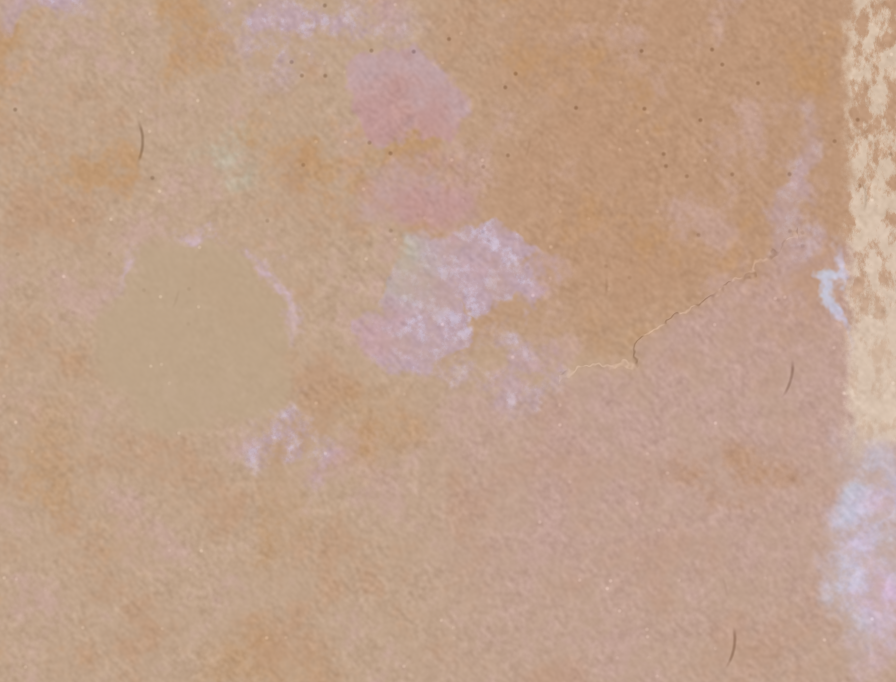
Give the GLSL for this texture, as a WebGL 2 fragment shader.

```glsl
#version 300 es
precision highp float;
// Weathered tan plaster with ochre stains, a pink wash and lilac-mint flakes.
// Noise-torn ellipses are layered over a mottled base, then faded in patches;
// specks, hairlines and soft slanted grain are scattered by hashing.
#define TAN vec3(0.750, 0.640, 0.545)
#define OCHRE vec3(0.735, 0.580, 0.465)
#define ORANGE vec3(0.740, 0.565, 0.390)
#define PINK vec3(0.755, 0.622, 0.590)
#define ROSE vec3(0.750, 0.585, 0.590)
#define LILAC vec3(0.755, 0.650, 0.690)
#define MINT vec3(0.740, 0.715, 0.640)
#define CREAM vec3(0.860, 0.780, 0.700)
#define PALE_BLUE vec3(0.800, 0.765, 0.855)
#define WARP 0.085
#define GRAIN 0.055
#define SCRATCHES 12

uniform vec2 u_resolution;
out vec4 fragColor;

vec2 hash2(vec2 p) {
  vec3 h = fract(p.xyx * vec3(0.1031, 0.1030, 0.0973));
  h += dot(h, h.yzx + 33.33);
  return fract((h.xx + h.yz) * h.zy);
}

float gradDot(vec2 cell, vec2 corner, vec2 f) {
  float a = 6.2832 * hash2(cell + corner + 57.0).x;
  return dot(vec2(cos(a), sin(a)), f - corner);
}

float noise(vec2 p) {
  vec2 i = floor(p), f = p - i, u = f * f * (3.0 - 2.0 * f);
  return mix(mix(gradDot(i, vec2(0, 0), f), gradDot(i, vec2(1, 0), f), u.x),
             mix(gradDot(i, vec2(0, 1), f), gradDot(i, vec2(1, 1), f), u.x), u.y);
}

float fbm(vec2 p) {
  float sum = 0.0, amp = 0.7;
  for (int i = 0; i < 5; i++, amp *= 0.58) {
    sum += amp * noise(p);
    p = mat2(1.6, 1.2, -1.2, 1.6) * p + 7.3;
  }
  return sum;
}

// Approximate signed distance to an ellipse, and its soft fill
float ellipse(vec2 p, vec2 c, vec2 r) { return (length((p - c) / r) - 1.0) * min(r.x, r.y); }
float blob(vec2 p, vec2 c, vec2 r, float soft) {
  return 1.0 - smoothstep(-soft, soft, ellipse(p, c, r));
}

float specks(vec2 p, float cells, float density) {
  vec2 g = p * cells, id = floor(g), h = hash2(id + cells);
  float d = length(g - id - 0.3 - 0.4 * h);
  return step(hash2(id + 91.0).x, density) * (1.0 - smoothstep(0.05, 0.28, d));
}

// Short curved, nearly upright hairlines
float scratches(vec2 p, float aspect) {
  float ink = 0.0;
  for (int i = 0; i < SCRATCHES; i++) {
    vec2 k = hash2(vec2(i, 47)), d = p - hash2(vec2(i, 13)) * vec2(aspect, 0.8);
    float len = 0.012 + 0.022 * k.x;
    d.x += d.y * (k.y - 0.6) * 0.6 + d.y * d.y * 7.0;
    float line = 1.0 - smoothstep(0.0, 0.004, abs(d.x));
    ink = max(ink, line * (1.0 - smoothstep(0.4 * len, len, abs(d.y))) * k.x);
  }
  return ink;
}

void main() {
  vec2 p = gl_FragCoord.xy / u_resolution.y;
  float aspect = u_resolution.x / u_resolution.y;
  vec2 warp = WARP * vec2(fbm(p * 9.0), fbm(p * 9.0 + 31.0)), q = p + warp;
  float mottle = fbm(p * 8.0 + 60.0), fine = fbm(p * 34.0 + 5.0);
  float patchy = smoothstep(-0.3, 0.3, fbm(p * 18.0 + 11.0));

  // Mottled base: ochre upper right, pale bloom, orange stains
  float upper = smoothstep(0.5, 0.85, q.x) * smoothstep(0.4, 0.62, q.y);
  vec3 col = mix(TAN, OCHRE, 0.85 * upper);
  col = mix(col, OCHRE, 0.6 * smoothstep(0.0, 0.4, mottle + 0.2 * fine));
  col = mix(col, PINK + 0.02, 0.6 * smoothstep(0.05, 0.45, 0.25 * fine - mottle));
  float stains = smoothstep(0.08, 0.45, fbm(p * 6.0 + 20.0) + 0.3 * fine);
  float zone = max(smoothstep(0.4, 0.6, p.y), blob(q, vec2(0.05, 0.15), vec2(0.12, 0.2), 0.1));
  float drips = blob(q, vec2(0.41, 0.24), vec2(0.022, 0.06), 0.025);
  drips = max(drips, blob(q, vec2(0.38, 0.03), vec2(0.08, 0.035), 0.035));
  drips = max(drips, blob(q, vec2(0.54, 0.37), vec2(0.07, 0.045), 0.04));
  col = mix(col, ORANGE, 0.6 * max(stains * zone, drips * (0.3 + 0.7 * patchy)));

  // Pink wash under a rising broken edge
  float border = q.y - 0.435 - 0.57 * max(p.x - 0.82, 0.0);
  float wash = (1.0 - smoothstep(-0.04, 0.015, border)) * smoothstep(0.5, 0.85, q.x);
  col = mix(col, PINK, wash * (0.5 + 0.3 * patchy) * (0.55 + 0.45 * smoothstep(0.0, 0.3, q.y)));
  float crack = (1.0 - smoothstep(0.0, 0.006, abs(border))) * step(0.82, p.x) * step(p.x, 1.17);
  col += crack * mix(-0.1, 0.07, smoothstep(-0.15, 0.15, noise(p * 40.0)));
  col = mix(col, OCHRE, 0.8 * patchy * blob(q, vec2(1.07, 0.3), vec2(0.1, 0.045), 0.03));

  // Quiet grey-tan stain with a broken pale rim
  float ring = ellipse(p + 0.8 * warp, vec2(0.29, 0.5), vec2(0.14, 0.14));
  float still = 1.0 - smoothstep(-0.02, 0.015, ring);
  col = mix(col, vec3(0.74, 0.645, 0.54), 0.85 * still);
  float rim = (1.0 - smoothstep(0.0, 0.018, abs(ring - 0.008))) * smoothstep(0.48, 0.62, p.y + 0.3 * (p.x - 0.29));
  col = mix(col, LILAC + 0.04, 0.85 * rim * patchy);

  // Torn flakes drifting from rose through lilac to mint
  float body = min(ellipse(q, vec2(0.61, 0.55), vec2(0.065, 0.1)), ellipse(q, vec2(0.71, 0.6), vec2(0.085, 0.065)));
  float flake = 1.0 - smoothstep(-0.008, 0.008, body);
  flake = max(flake, 0.75 * patchy * blob(q, vec2(0.74, 0.46), vec2(0.1, 0.045), 0.015));
  flake = max(flake, 0.9 * patchy * blob(q, vec2(0.45, 0.96), vec2(0.13, 0.06), 0.04));
  flake = max(flake, 0.9 * patchy * blob(q, vec2(0.42, 0.35), vec2(0.07, 0.05), 0.02));
  flake = max(flake, 0.7 * blob(q, vec2(1.165, 0.7), vec2(0.032, 0.1), 0.015));
  flake = max(flake, blob(q, vec2(0.08, 0.99), vec2(0.06, 0.022), 0.015));
  float rosy = max(blob(q, vec2(0.59, 0.85), vec2(0.085, 0.07), 0.01), blob(q, vec2(0.64, 0.71), vec2(0.075, 0.04), 0.025));
  vec3 sheen = mix(LILAC, PALE_BLUE, 0.6 * smoothstep(0.0, 0.4, fine + 0.5 * mottle));
  sheen = mix(sheen, ROSE + 0.02, 0.5 * smoothstep(0.0, 0.4, -mottle));
  sheen = mix(sheen, MINT, 0.8 * blob(q, vec2(0.57, 0.62), vec2(0.05, 0.04), 0.04));
  col = mix(col, sheen, flake * (0.65 + 0.3 * patchy));
  col = mix(col, mix(ROSE, LILAC, smoothstep(-0.3, 0.3, mottle)), 0.75 * rosy);
  col = mix(col, MINT, 0.7 * patchy * blob(q, vec2(0.34, 0.785), vec2(0.05, 0.03), 0.025));

  // Worn right margin: chipped cream above, pale blue below
  float margin = smoothstep(-0.085, -0.055, p.x - aspect + 0.02 * fine);
  float chips = smoothstep(-0.1, 0.3, fbm(p * vec2(40.0, 26.0)) + 0.4 * mottle);
  vec3 worn = mix(CREAM, OCHRE, chips * (0.3 + 0.6 * smoothstep(0.45, 0.65, p.y)));
  col = mix(col, worn, 0.85 * margin * smoothstep(0.32, 0.36, q.y));
  float cool = blob(q, vec2(aspect - 0.04, 0.2), vec2(0.06, 0.14), 0.03) * (0.45 + 0.55 * patchy);
  cool = max(cool, blob(q, vec2(aspect - 0.085, 0.57), vec2(0.011, 0.065), 0.008));
  col = mix(col, PALE_BLUE + vec3(-0.1, 0.06, 0.0) * mottle, 0.9 * cool);

  // Specks, hairlines and slanted grain
  col -= 0.13 * specks(p, 60.0, 0.025) * smoothstep(0.4, 0.9, p.y) + 0.14 * scratches(p, aspect);
  col += 0.08 * specks(p + 3.0, 70.0, 0.03) * patchy;
  float grain = 0.8 * noise(vec2(p.x + p.y, p.y - p.x) * vec2(95.0, 55.0)) + 0.5 * noise(p * 150.0) + 0.7 * fine;
  col += GRAIN * grain * (0.7 + 0.5 * patchy) * (1.0 - 0.65 * still);
  fragColor = vec4(clamp(col, 0.0, 1.0), 1.0);
}
```
